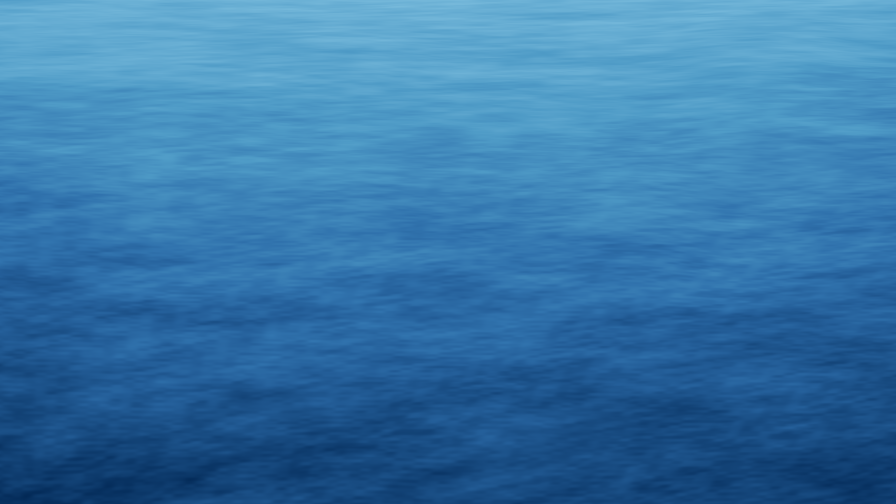
Reproduce this texture procedurally as a Shadertoy shader.

```glsl
// Calm open water seen at a low angle, pale in the distance and deep blue nearby.
// Stretched noise octaves, squeezed with depth and sheared in the foreground,
// shift the tone along a six-colour ramp.

#define HORIZON 2.2        // height of the vanishing line, in canvas heights
#define SWELL_FREQ vec2(3.3, 20.0)
#define OCTAVES 5
#define PERSISTENCE 0.94
#define RIPPLE 3.1         // ripple contrast, in ramp steps
#define PATCH 0.2          // contrast of the broad calm and rough patches
#define TILT 0.14          // slant of the foreground ripples
#define WARP 0.016         // wander of the ripple lines
#define VIGNETTE 0.45

float hash(vec2 p) {
    return fract(sin(dot(p, vec2(127.1, 311.7))) * 43758.545);
}

float valueNoise(vec2 p) {
    vec2 cell = floor(p);
    vec2 f = fract(p);
    f = f * f * f * (f * (f * 6.0 - 15.0) + 10.0);
    float low = mix(hash(cell), hash(cell + vec2(1.0, 0.0)), f.x);
    float high = mix(hash(cell + vec2(0.0, 1.0)), hash(cell + 1.0), f.x);
    return mix(low, high, f.y);
}

// Sum of octaves around zero; alternate shears hide the noise lattice.
float ripples(vec2 p, float fineFade) {
    float sum = 0.0;
    float total = 0.0;
    float weight = 1.0;
    float shear = 0.35;
    for (int i = 0; i < OCTAVES; i++) {
        float fade = i == OCTAVES - 1 ? fineFade : 1.0;
        vec2 q = vec2(p.x, p.y + shear * p.x);
        sum += weight * fade * (valueNoise(q) - 0.5);
        total += weight;
        weight *= PERSISTENCE;
        shear = -shear;
        p = p * 1.87 + vec2(17.3, 9.1);
    }
    return sum / total;
}

// Ramp from near water to far water, extended past both ends.
vec3 waterColour(float tone) {
    vec3 ramp[6] = vec3[6](
        vec3(0.09, 0.29, 0.50), vec3(0.14, 0.37, 0.60),
        vec3(0.19, 0.45, 0.68), vec3(0.25, 0.53, 0.73),
        vec3(0.31, 0.61, 0.78), vec3(0.39, 0.67, 0.82));
    int i = int(clamp(floor(tone), 0.0, 4.0));
    return mix(ramp[i], ramp[i + 1], tone - float(i));
}

void mainImage(out vec4 fragColor, in vec2 fragCoord) {
    vec2 uv = fragCoord / iResolution.xy;
    vec2 pos = fragCoord / iResolution.y;

    // Water surface coordinates: slant, wander, then perspective
    float near = 1.0 - pos.y;
    float height = pos.y - TILT * pos.x * near * near;
    height += WARP * (valueNoise(pos * vec2(3.5, 7.0) + 4.7) - 0.5);
    float depth = (HORIZON - 0.5) * (HORIZON - 0.5) / (HORIZON - height);
    vec2 surface = vec2(pos.x * mix(1.25, 0.8, pos.y), depth);

    // Tone: distance gradient, ripples, broad patches, darker sides
    float distanceUp = (uv.y - 0.1) / 0.835;
    float tone = 5.0 * distanceUp * (0.8 + 0.2 * distanceUp);
    float fineFade = 1.0 - 0.5 * smoothstep(0.4, 1.0, pos.y);
    tone += RIPPLE * ripples(surface * SWELL_FREQ, fineFade);
    tone += PATCH * (valueNoise(surface * vec2(1.3, 6.0) + 31.0) - 0.5);
    float side = abs(2.0 * uv.x - 1.0);
    tone += VIGNETTE * (0.12 - side * side * side);

    fragColor = vec4(clamp(waterColour(tone), 0.0, 1.0), 1.0);
}
```
